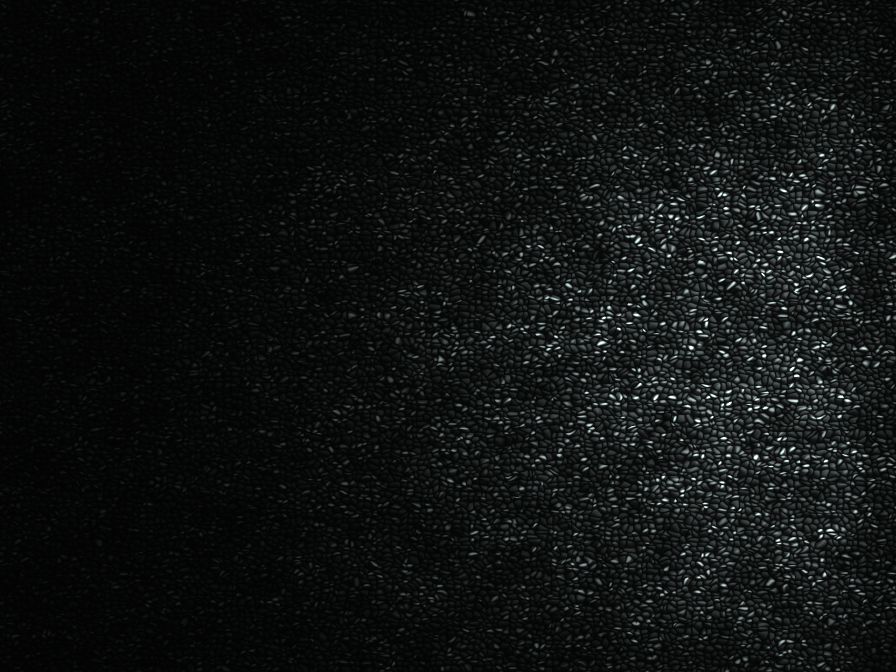
Write a Shadertoy shader that draws this texture.

```glsl
// Black pebbled leather lit by a soft lamp from the right.

const float GRAINS_PER_HEIGHT = 112.0;
const vec3 SHEEN_TINT = vec3(0.90, 1.01, 1.00);
const vec3 BASE_BLACK = vec3(0.008, 0.009, 0.009);

vec2 hash22(vec2 p) {
    vec3 q = fract(vec3(p.xyx) * vec3(0.1031, 0.1030, 0.0973));
    q += dot(q, q.yzx + 33.33);
    return fract((q.xx + q.yz) * q.zy);
}

float valueNoise(vec2 p) {
    vec2 cell = floor(p);
    vec2 f = fract(p);
    f = f * f * (3.0 - 2.0 * f);
    float low = mix(hash22(cell).x, hash22(cell + vec2(1, 0)).x, f.x);
    float high = mix(hash22(cell + vec2(0, 1)).x, hash22(cell + vec2(1, 1)).x, f.x);
    return mix(low, high, f.y);
}

mat2 rotation(float angle) {
    float c = cos(angle), s = sin(angle);
    return mat2(c, -s, s, c);
}

// Returns the offset from the nearest grain centre, its cell hash and crease distance.
void nearestGrain(vec2 p, out vec2 offset, out vec2 seed, out float crease) {
    vec2 cell = floor(p);
    float first = 9.0, second = 9.0;
    for (int j = -1; j <= 1; j++) {
        for (int i = -1; i <= 1; i++) {
            vec2 id = cell + vec2(i, j);
            vec2 toPoint = p - id - 0.1 - 0.8 * hash22(id);
            float d = length(toPoint);
            if (d < first) {
                second = first;
                first = d;
                offset = toPoint;
                seed = hash22(id + 71.7);
            } else {
                second = min(second, d);
            }
        }
    }
    crease = second - first;
}

// Brightness of the pebbles: dark creases, sloped bodies and slanted glints.
float leatherRelief(vec2 uv, float scale) {
    vec2 p = uv * scale * vec2(0.86, 1.1) + 40.0;
    p += 0.9 * (vec2(valueNoise(p * 0.7), valueNoise(p * 0.7 + 57.0)) - 0.5);
    vec2 offset, seed;
    float crease;
    nearestGrain(p, offset, seed, crease);

    float body = smoothstep(0.02, 0.42, crease);
    float slope = smoothstep(-0.45, 0.5, dot(offset, normalize(vec2(0.5, 0.85))));
    vec2 streak = rotation(mix(-0.5, 1.1, seed.y)) * (offset - vec2(0.06, 0.12));
    float glint = 1.0 - smoothstep(0.08, 0.5, length(streak * vec2(0.75, 1.6)));
    float patchiness = mix(0.65, 1.35, valueNoise(p * 0.23 + 13.0));
    return patchiness * (0.12 + body * (0.15 + 1.0 * slope) + 4.0 * pow(seed.x, 4.0) * glint);
}

// Wide lamp glow, fading toward the left, the top and the right rim.
float lampGlow(vec2 uv, float aspect) {
    vec2 d = (uv - vec2(0.9 * aspect, 0.46)) / vec2(0.51, 0.44);
    float rim = mix(0.55, 1.0, smoothstep(0.0, 0.13, aspect - uv.x));
    return 0.016 + 0.27 * exp(-dot(d, d)) * rim;
}

void mainImage(out vec4 fragColor, in vec2 fragCoord) {
    float aspect = iResolution.x / iResolution.y;
    float relief = 0.0;

    // Four samples smooth the fine grain.
    for (int k = 0; k < 4; k++) {
        vec2 jitter = vec2(k % 2, k / 2) * 0.5 - 0.25;
        relief += 0.25 * leatherRelief((fragCoord + jitter) / iResolution.y, GRAINS_PER_HEIGHT);
    }

    float glow = lampGlow(fragCoord / iResolution.y, aspect);
    fragColor = vec4(BASE_BLACK + SHEEN_TINT * glow * relief, 1.0);
}
```
